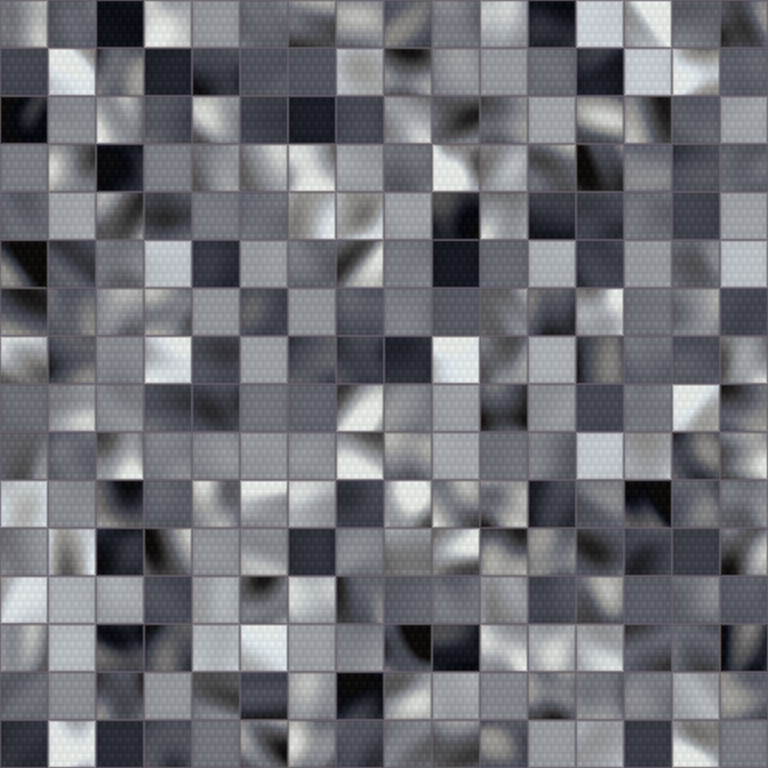
Reproduce this pattern procedurally as a WebGL 2 fragment shader.

```glsl
#version 300 es
precision highp float;
// Square mosaic of cloudy grey tiles with a woven grain and thin mauve joints.

uniform vec2 u_resolution;
out vec4 outColor;

const float TILES = 16.0;          // repeats across and down
const float JOINT_HALF = 0.026;    // half joint width, in tiles
const float JOINT_SOFT = 0.022;    // joint edge blur, in tiles
const float JOINT_OPACITY = 0.78;
const float EDGE_SHADE = 0.05;     // darkening just inside each tile
const float TONE_MEAN = 0.475;
const float TONE_SPREAD = 0.44;
const float CLOUD_MAX = 0.40;      // strongest shading inside a tile
const float DOTS = 6.0;            // coarse weave dots per tile
const float THREADS = 12.0;        // fine threads per tile
const float DOT_DEPTH = 0.030;
const float THREAD_DEPTH = 0.016;
const float TAU = 6.2831853;

const vec3 INK = vec3(0.02, 0.03, 0.06);
const vec3 SLATE = vec3(0.29, 0.30, 0.34);
const vec3 ASH = vec3(0.56, 0.57, 0.59);
const vec3 PEARL = vec3(0.86, 0.89, 0.91);
const vec3 JOINT_MAUVE = vec3(0.41, 0.37, 0.43);
const vec3 JOINT_UMBER = vec3(0.42, 0.39, 0.38);
const vec3 WARM_TINT = vec3(0.025, 0.010, -0.025);

float hash(vec2 p, float seed) {
    vec3 q = fract(vec3(p.xyx + seed * 7.31) * vec3(0.1031, 0.1030, 0.0973));
    q += dot(q, q.yzx + 33.33);
    return fract((q.x + q.y) * q.z);
}

// Smooth shading from a few sines of random direction and phase
float cloud(vec2 p, vec2 id) {
    float sum = 0.0;
    for (int i = 0; i < 3; i++) {
        float k = float(i);
        float angle = TAU * hash(id, 3.0 + k);
        float phase = TAU * hash(id, 8.0 + k);
        float freq = 2.8 + 1.7 * k;
        vec2 dir = vec2(cos(angle), sin(angle));
        sum += sin(dot(p, dir) * freq + phase + 0.7 * sum) / (1.0 + 0.7 * k);
    }
    return sum * 0.65;
}

// Tone ramp from ink to pearl
vec3 greyRamp(float t) {
    vec3 c = mix(INK, SLATE, smoothstep(0.0, 0.33, t));
    c = mix(c, ASH, smoothstep(0.27, 0.62, t));
    return mix(c, PEARL, smoothstep(0.55, 0.92, t));
}

// Staggered soft dots crossed by fine threads
float weave(vec2 p) {
    vec2 d = p * DOTS;
    d.x += 0.5 * mod(floor(d.y), 2.0);
    vec2 q = fract(d) - 0.5;
    float dots = exp(-14.0 * dot(q, q)) - 0.25;
    vec2 s = sin(p * THREADS * TAU);
    return 2.0 * DOT_DEPTH * dots + THREAD_DEPTH * (s.x + s.y) * 0.5;
}

void main() {
    vec2 uv = gl_FragCoord.xy / u_resolution;
    vec2 grid = uv * TILES;
    vec2 id = floor(grid);
    vec2 local = fract(grid);
    float pixel = TILES / min(u_resolution.x, u_resolution.y);

    // Tile tone: own base, plus cloudiness that is strong in only some tiles
    float base = TONE_MEAN + TONE_SPREAD * (hash(id, 1.0) + hash(id, 2.0) - 1.0);
    float amount = CLOUD_MAX * pow(hash(id, 14.0), 1.8);
    float shade = amount * cloud(local - 0.5, id);
    float tone = clamp(base + shade, 0.03, 0.92);

    // Distance to the nearest joint centre
    vec2 toEdge = min(local, 1.0 - local);
    float edge = min(toEdge.x, toEdge.y);
    tone -= EDGE_SHADE * exp(-edge * 14.0);

    // Surface colour, with a warm cast where the shading changes
    vec3 color = greyRamp(tone);
    color += WARM_TINT * smoothstep(0.03, 0.22, abs(shade));
    color += weave(grid) * (0.65 + 0.5 * smoothstep(0.1, 0.4, tone));

    // Joints keep a little of the tile tone and drift from mauve to umber
    float soft = max(JOINT_SOFT, pixel * 0.6);
    float joint = 1.0 - smoothstep(JOINT_HALF - soft, JOINT_HALF + soft, edge);
    float drift = 0.5 + 0.5 * sin(grid.x * 2.3 + 1.7 * sin(grid.y * 1.9));
    vec3 jointColor = mix(JOINT_MAUVE, JOINT_UMBER, drift * 0.6);
    color = mix(color, jointColor, joint * JOINT_OPACITY);

    outColor = vec4(clamp(color, 0.0, 1.0), 1.0);
}
```
